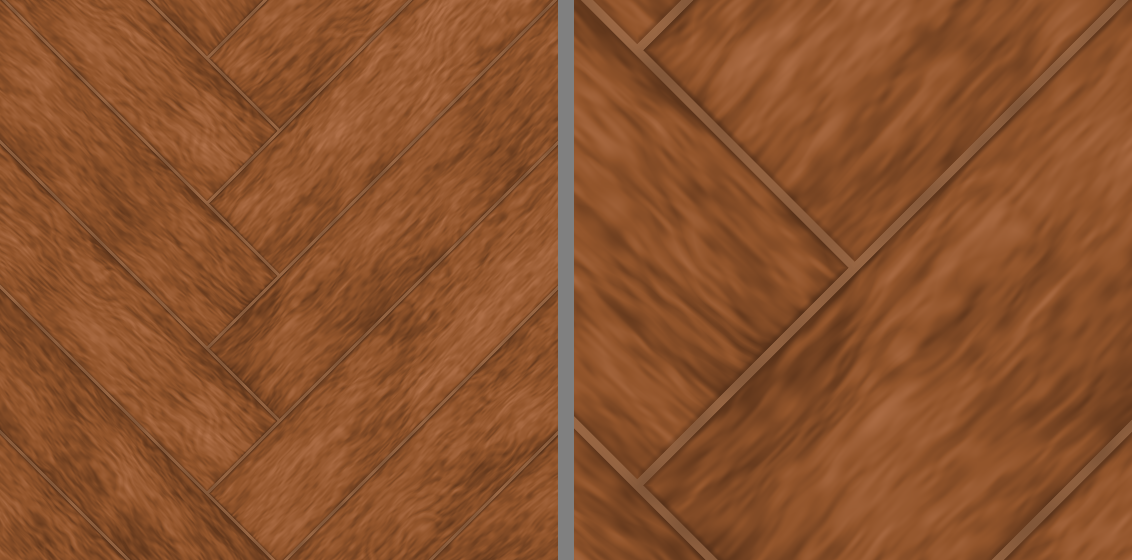
Left: the whole. Right: its middle third, enlarged.
Reproduce this texture procedurally as a WebGL 1 fragment shader.

```glsl
precision highp float;
// Herringbone floor of warm oak boards with tan seams and darkened edges.

uniform vec2 u_resolution;

// Layout, in canvas heights: seam spacing along an axis, and seam offsets
const float SPACING = 0.259;
const float FALL_OFFSET = 0.0065;
const float RISE_OFFSET = 0.474;

// Seams, in board widths
const float SEAM_HALF_WIDTH = 0.014;
const float GROOVE_WIDTH = 0.022;
const float EDGE_FALLOFF = 15.0;

// Wood grain
const vec2 FIBRE_SCALE = vec2(3.5, 26.0);
const vec2 PORE_SCALE = vec2(13.0, 55.0);
const vec2 CLOUD_SCALE = vec2(1.4, 2.6);
const float RING_COUNT = 9.0;
const float RING_WARP = 1.3;
const float GRAIN_TILT = 0.22;

const vec3 WOOD_DARK = vec3(0.39, 0.22, 0.11);
const vec3 WOOD_MID = vec3(0.575, 0.332, 0.168);
const vec3 WOOD_LIGHT = vec3(0.69, 0.44, 0.285);
const vec3 SEAM_TAN = vec3(0.57, 0.385, 0.255);
const vec3 GROOVE_BROWN = vec3(0.31, 0.175, 0.09);

float hash(vec2 p) {
  vec3 h = fract(vec3(p.xyx) * 0.1031);
  h += dot(h, h.yzx + 33.33);
  return fract((h.x + h.y) * h.z);
}

float noise(vec2 p) {
  vec2 cell = floor(p);
  vec2 f = fract(p);
  f = f * f * (3.0 - 2.0 * f);
  return mix(mix(hash(cell), hash(cell + vec2(1.0, 0.0)), f.x),
             mix(hash(cell + vec2(0.0, 1.0)), hash(cell + 1.0), f.x), f.y);
}

float fbm(vec2 p) {
  float sum = 0.0;
  float weight = 0.53;
  for (int i = 0; i < 4; i++) {
    sum += weight * noise(p);
    p = p * 2.03 + 7.1;
    weight *= 0.5;
  }
  return sum;
}

// Grain brightness offset; p.x runs along the board, p.y across it
float grain(vec2 p, float seed) {
  vec2 g = p + vec2(seed * 61.0 + 20.0, seed * 37.0 + 20.0);
  g.y += (seed - 0.5) * GRAIN_TILT * p.x;
  float cloud = fbm(g * CLOUD_SCALE) - 0.5;
  g.y += 0.12 * cloud;
  float fibre = noise(g * FIBRE_SCALE) - 0.5;
  float pore = noise(g * PORE_SCALE) - 0.5;
  float warp = fbm(g * vec2(0.8, 1.3) + 11.0);
  float ring = abs(fract((g.y + RING_WARP * warp) * RING_COUNT) - 0.5) * 2.0;
  float ringPatch = smoothstep(0.35, 0.7, noise(g * vec2(0.9, 1.7) + 5.0));
  float sheen = smoothstep(0.62, 0.95, noise(g * vec2(8.0, 34.0) + 3.0));
  return 0.65 * cloud + 0.36 * fibre + 0.32 * pore
       + 0.22 * ringPatch * (ring - 0.55) + 0.10 * sheen;
}

void main() {
  // Diagonal axes, measured from the top left
  vec2 pos = gl_FragCoord.xy / u_resolution.y;
  pos.y = 1.0 - pos.y;
  float fall = (pos.x - pos.y - FALL_OFFSET) / SPACING;
  float rise = (pos.x + pos.y - RISE_OFFSET) / SPACING;
  float pixel = 1.4142 / (u_resolution.y * SPACING);

  // Choose the board: along from its butt end, across from its upper edge
  bool falling = floor(fall) + floor(rise) < 0.5;
  float row = falling ? floor(fall) : floor(rise);
  float along = falling ? 1.0 - row - rise : fall - 1.0 + row;
  float across = falling ? 1.0 - fract(fall) : fract(rise);
  float seed = hash(vec2(row + 19.0, falling ? 3.0 : 8.0));

  // Board tone: falling rows alternate, every third rising row is deeper
  float tone = falling ? 0.54 - 0.11 * mod(row, 2.0)
                       : 0.56 - 0.13 * step(1.5, mod(row, 3.0));
  tone += 0.06 * (seed - 0.5);
  if (falling) tone -= 0.10 * smoothstep(-2.0, -4.0, row);
  tone += grain(vec2(along, across), seed);

  // Uneven stain along the edges, heavier on the upper one
  float edge = min(min(across, 1.0 - across), along);
  float wear = 0.3 + noise(vec2(along * 2.5, across * 2.0) + seed * 50.0);
  float upper = mix(1.0, 0.65, smoothstep(0.3, 0.7, across));
  tone -= 0.36 * wear * upper * exp(-edge * EDGE_FALLOFF);
  tone = clamp(tone, 0.0, 1.0);

  vec3 color = mix(WOOD_DARK, WOOD_MID, min(tone * 2.0, 1.0));
  color = mix(color, WOOD_LIGHT, max(tone * 2.0 - 1.0, 0.0));

  // Thin dark groove beside the tan seam
  float groove = 1.0 - smoothstep(SEAM_HALF_WIDTH, SEAM_HALF_WIDTH + GROOVE_WIDTH, edge);
  color = mix(color, GROOVE_BROWN, 0.6 * upper * groove);
  float seam = 1.0 - smoothstep(-0.5 * pixel, 0.5 * pixel, edge - SEAM_HALF_WIDTH);
  float seamTone = 0.88 + 0.22 * noise(pos * 45.0);
  color = mix(color, SEAM_TAN * seamTone, 0.92 * seam);

  gl_FragColor = vec4(color, 1.0);
}
```
